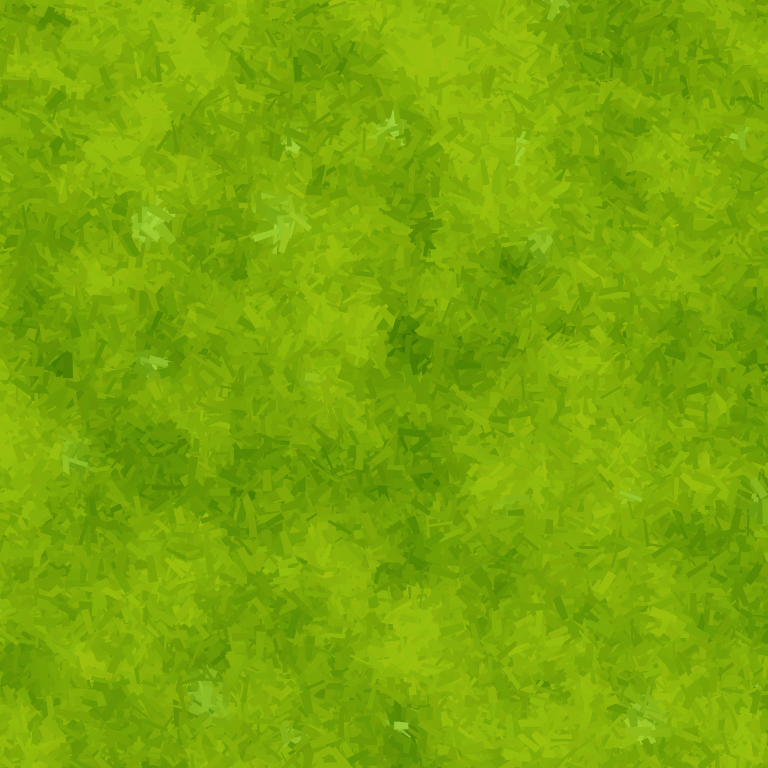
Write a three.js fragment shader that draws this texture.

```glsl
// Lush green grass painted as layers of short, flat, randomly turned strokes
varying vec2 vUv;

float hash(vec2 p) {
  return fract(sin(dot(p, vec2(12.9898, 78.233))) * 43758.5453);
}

vec2 hash2(vec2 p) {
  return vec2(hash(p), hash(p + 41.7));
}

float valueNoise(vec2 p) {
  vec2 i = floor(p);
  vec2 f = fract(p);
  f = f * f * (3.0 - 2.0 * f);
  float low = mix(hash(i), hash(i + vec2(1.0, 0.0)), f.x);
  float high = mix(hash(i + vec2(0.0, 1.0)), hash(i + 1.0), f.x);
  return mix(low, high, f.y);
}

// Signed spot strength: positive for pale tufts, negative for dark gaps
float tuftSpot(vec2 p) {
  vec2 cell = floor(p * 6.5);
  vec2 center = 0.25 + 0.5 * hash2(cell + 5.3);
  float radius = mix(0.09, 0.28, pow(hash(cell + 9.1), 1.5));
  float reach = length(fract(p * 6.5) - center) * mix(0.75, 1.5, valueNoise(p * 45.0));
  float strength = 1.0 - smoothstep(radius * 0.3, radius, reach);
  float kind = hash(cell + 2.6);
  return strength * (step(0.5, kind) - step(kind, 0.32)) * mix(0.5, 1.0, hash(cell + 6.4));
}

// Grass colour at a place, varied per stroke by jitter from 0 to 1
vec3 grassColor(vec2 p, float jitter) {
  float patches = 0.38 * valueNoise(p * 8.0 + 3.7)
                + 0.36 * valueNoise(p * 18.0 + 21.4)
                + 0.26 * valueNoise(p * 38.0 + 8.2);
  float spot = tuftSpot(p);
  float tone = 0.6 + 1.65 * (patches - 0.5) + 0.56 * (jitter - 0.5);
  tone = clamp(tone + 0.55 * min(spot, 0.0), -0.6, 1.05);

  vec3 shade = vec3(0.35, 0.55, 0.015);
  vec3 leaf = vec3(0.475, 0.65, 0.025);
  vec3 sunlit = vec3(0.58, 0.74, 0.045);
  vec3 color = tone < 0.5 ? mix(shade, leaf, tone * 2.0) : mix(leaf, sunlit, tone * 2.0 - 1.0);

  // Slight shift between yellow and blue green
  color.r += 0.035 * (fract(jitter * 7.0) - 0.5);
  vec3 pale = vec3(0.60, 0.81, 0.22) + 0.12 * (jitter - 0.5);
  return max(mix(color, pale, max(spot, 0.0) * mix(0.35, 1.0, jitter)), 0.0);
}

// Coverage of a turned rectangle with a slightly tapered end
float strokeMask(vec2 d, float angle, vec2 halfSize, float blur) {
  float c = cos(angle);
  float s = sin(angle);
  vec2 q = vec2(c * d.x + s * d.y, c * d.y - s * d.x);
  halfSize.y *= 1.0 - 0.15 * q.x / halfSize.x;
  vec2 edge = abs(q) - halfSize;
  return 1.0 - smoothstep(-blur, blur, max(edge.x, edge.y));
}

void main() {
  vec3 color = grassColor(vUv, 0.5);

  // Broad strokes lie below, finer blades on top
  for (int layer = 0; layer < 20; layer++) {
    float depth = float(layer) / 19.0;
    float cells = mix(19.0, 32.0, depth);
    vec2 offset = hash2(vec2(float(layer), 3.1));
    vec2 p = vUv * cells + offset;
    vec2 home = floor(p);

    for (int y = -1; y <= 1; y++) {
      for (int x = -1; x <= 1; x++) {
        vec2 cell = home + vec2(float(x), float(y));
        vec2 seed = cell + float(layer) * 17.3;
        vec2 center = cell + hash2(seed);
        vec2 d = p - center;

        // Skip strokes that cannot reach this point
        if (dot(d, d) < 0.45) {
          vec2 size = hash2(seed + 13.9);
          vec2 halfSize = vec2(mix(0.26, 0.58, size.x), mix(0.045, 0.19, size.y));
          float angle = 6.2832 * hash(seed + 27.1);
          float mask = strokeMask(d, angle, halfSize, 0.0007 * cells);
          if (mask > 0.0) {
            vec3 blade = grassColor((center - offset) / cells, hash(seed + 33.5));
            color = mix(color, blade, mask * 0.97);
          }
        }
      }
    }
  }

  gl_FragColor = vec4(color, 1.0);
}
```
